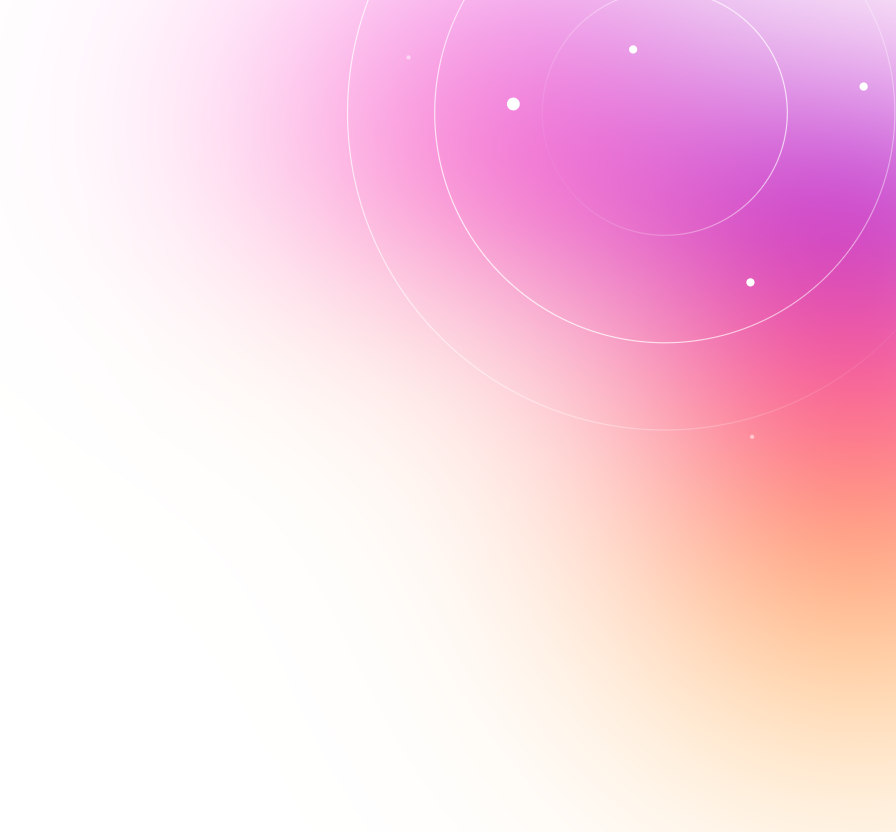
A Shadertoy shader for this background:

```glsl
// Soft violet, pink and orange glow in the upper right, with fine rings and dots.

const vec2 RING_CENTRE = vec2(0.799, 0.8645);
const float RING_WIDTH = 0.0014;

// Gaussian bump whose spread differs on the lower and upper side of each axis.
float bump(vec2 p, vec2 centre, vec2 spreadLow, vec2 spreadHigh) {
    vec2 d = p - centre;
    vec2 q = d / mix(spreadLow, spreadHigh, step(0.0, d));
    return exp(-0.5 * dot(q, q));
}

// Light absorbed from white, one channel at a time.
vec3 glowInk(vec2 p) {
    float violet = bump(p, vec2(1.050, 0.756), vec2(0.238, 0.119), vec2(0.238, 0.119));
    float lilac = bump(p, vec2(0.798, 0.958), vec2(0.196, 0.112), vec2(0.196, 0.112));
    float magenta = bump(p, vec2(1.036, 0.700), vec2(0.231, 0.310), vec2(0.231, 0.170));
    float pink = bump(p, vec2(0.616, 0.846), vec2(0.231, 0.161), vec2(0.196, 0.196));
    float orange = bump(p, vec2(1.036, 0.385), vec2(0.231, 0.230), vec2(0.231, 0.265));
    float rose = bump(p, vec2(0.588, 0.770), vec2(0.224, 0.196), vec2(0.224, 0.196));
    return vec3(0.18 * violet + 0.06 * lilac,
                0.67 * magenta + 0.396 * pink,
                0.463 * orange + 0.141 * rose);
}

// Smooth coverage of a shape from its signed distance.
float coverage(float dist, float pixel) {
    return clamp(0.5 - dist / pixel, 0.0, 1.0);
}

// Thin circle, brightest toward the heading angle.
float ring(vec2 p, float radius, float heading, vec2 alphaRange, float pixel) {
    float line = coverage(abs(length(p) - radius) - 0.5 * RING_WIDTH, pixel);
    float facing = 0.5 + 0.5 * dot(normalize(p + 1e-5), vec2(cos(heading), sin(heading)));
    return line * mix(alphaRange.x, alphaRange.y, facing);
}

void mainImage(out vec4 fragColor, in vec2 fragCoord) {
    vec2 p = fragCoord / iResolution.y;
    float pixel = 1.0 / iResolution.y;
    vec3 white = vec3(1.0);
    vec3 color = white - glowInk(p);

    // Rings: radius, brightest angle, least and greatest opacity
    vec4 rings[3] = vec4[3](
        vec4(0.1473, 0.4, 0.05, 0.75),
        vec4(0.2765, -2.4, 0.30, 0.80),
        vec4(0.3813, 2.9, 0.00, 0.75));
    for (int i = 0; i < 3; i++) {
        vec4 r = rings[i];
        color = mix(color, white, ring(p - RING_CENTRE, r.x, r.y, r.zw, pixel));
    }

    // Dots: centre, radius, opacity
    vec4 dots[6] = vec4[6](
        vec4(0.617, 0.875, 0.0077, 1.0),
        vec4(0.761, 0.9406, 0.0049, 1.0),
        vec4(1.038, 0.896, 0.0049, 1.0),
        vec4(0.902, 0.6606, 0.0049, 1.0),
        vec4(0.491, 0.931, 0.0025, 0.5),
        vec4(0.904, 0.475, 0.0025, 0.5));
    for (int i = 0; i < 6; i++) {
        vec4 d = dots[i];
        color = mix(color, white, d.w * coverage(length(p - d.xy) - d.z, pixel));
    }

    fragColor = vec4(clamp(color, 0.0, 1.0), 1.0);
}
```
